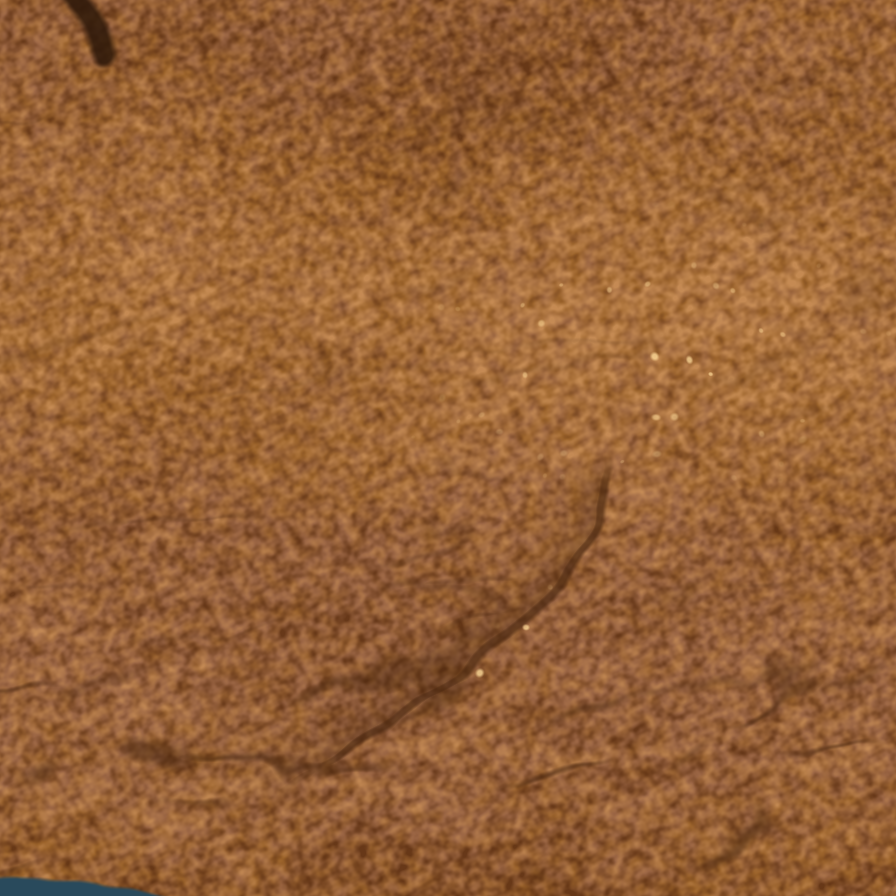
Reproduce this texture procedurally as a three.js fragment shader.

```glsl
#define DARK vec3(0.37, 0.19, 0.07)
#define OCHRE vec3(0.605, 0.385, 0.165)
#define ROSE vec3(0.605, 0.395, 0.265)
#define PALE vec3(0.80, 0.57, 0.35)
#define GLINT vec3(1.0, 0.86, 0.60)
#define BACKDROP vec3(0.16, 0.29, 0.36)
#define GRAIN_SCALE 88.0
#define GRAIN_CONTRAST 0.80
#define FISSURE_DEPTH 0.55

varying vec2 vUv;

float hash(vec2 p) {
  vec3 q = fract(p.xyx * vec3(0.1031, 0.1030, 0.0973));
  q += dot(q, q.yzx + 33.33);
  return fract((q.x + q.y) * q.z);
}

vec2 gradient(vec2 cell) {
  float a = 6.2832 * hash(cell);
  return vec2(cos(a), sin(a));
}

// Gradient noise, centred on zero
float noise(vec2 p) {
  vec2 i = floor(p), f = fract(p);
  vec2 u = f * f * f * (f * (f * 6.0 - 15.0) + 10.0);
  vec2 e = vec2(1.0, 0.0);
  float a = dot(gradient(i), f);
  float b = dot(gradient(i + e.xy), f - e.xy);
  float c = dot(gradient(i + e.yx), f - e.yx);
  float d = dot(gradient(i + e.xx), f - e.xx);
  return mix(mix(a, b, u.x), mix(c, d, u.x), u.y);
}

float fbm(vec2 p) {
  float sum = 0.0, amp = 1.0;
  for (int i = 0; i < 4; i++) {
    sum += amp * noise(p);
    p = mat2(1.6, 1.2, -1.2, 1.6) * p + 17.3;
    amp *= 0.55;
  }
  return sum;
}

float blob(vec2 p, vec2 centre, vec2 size) {
  vec2 d = (p - centre) / size;
  return exp(-dot(d, d));
}

// Signed distance to the large curved crack, positive on its right
float crackSide(vec2 p) {
  float t = clamp((p.y - 0.12) / 0.36, 0.0, 1.0);
  float slope = 1.57 * cos(1.57 * t);
  return (p.x - 0.32 - 0.36 * sin(1.57 * t)) / sqrt(1.0 + slope * slope);
}

// Thin broken lines running across, rising slightly to the right
float fissures(vec2 p) {
  float lines = 0.0;
  for (int i = 0; i < 2; i++) {
    float k = float(i);
    vec2 q = vec2(p.x * 2.6, (p.y - 0.16 * p.x) * (9.0 + 7.0 * k)) + 31.7 * k;
    float ridge = abs(noise(q) + 0.12 * noise(q * vec2(9.0, 3.0)));
    float gaps = smoothstep(0.0, 0.3, noise(p * vec2(5.0, 11.0) + 9.0 + 13.0 * k));
    lines = max(lines, gaps * (1.0 - smoothstep(0.0, 0.085, ridge)));
  }
  return lines;
}

// Small soft sparks scattered one per cell
float glints(vec2 p) {
  vec2 g = p * 42.0, cell = floor(g);
  vec2 centre = 0.3 + 0.4 * vec2(hash(cell + 3.1), hash(cell + 8.7));
  float size = mix(0.12, 0.26, hash(cell + 5.5));
  float spark = 1.0 - smoothstep(0.3 * size, size, length(fract(g) - centre));
  return spark * step(0.86, hash(cell + 1.9));
}

void main() {
  vec2 uv = vUv;
  vec2 warped = uv + 0.012 * vec2(noise(uv * 14.0), noise(uv * 14.0 + 40.0));
  float lower = 1.0 - smoothstep(0.1, 0.5, uv.y);

  // Broad light and shade
  float glow = blob(uv, vec2(0.75, 0.64), vec2(0.42, 0.19));
  float light = 0.42 * glow + 0.20 * blob(uv, vec2(0.05, 0.72), vec2(0.35, 0.2));
  light -= 0.32 * blob(uv, vec2(0.42, 0.92), vec2(0.5, 0.12));
  light -= 0.22 * blob(uv, vec2(0.42, 0.33), vec2(0.32, 0.17));
  light -= 0.28 * (1.0 - smoothstep(0.0, 0.14, uv.y));
  light += 0.22 * fbm(warped * vec2(3.0, 6.0));

  // Mottled grain, wavy layers and streaks
  vec2 slanted = mat2(0.88, -0.48, 0.48, 0.88) * uv * vec2(1.0, 1.12);
  float grain = 1.25 * noise(slanted * GRAIN_SCALE) + 0.75 * noise(uv * GRAIN_SCALE * 0.52 + 7.0);
  grain += 0.55 * noise(slanted.yx * GRAIN_SCALE * 1.7 + 23.0);
  float streaks = noise(vec2(warped.x * 9.0, (warped.y - 0.15 * warped.x) * 46.0));
  float tone = light + GRAIN_CONTRAST * grain + (0.2 + 0.35 * lower) * streaks;

  // Ochre above, rose below and along the top
  float rosy = 0.30 + 0.42 * (1.0 - smoothstep(0.36, 0.56, uv.y + 0.1 * noise(uv * 5.0)));
  rosy += 0.30 * smoothstep(0.8, 0.95, uv.y) - 0.3 * (1.0 - smoothstep(0.0, 0.13, uv.y));
  rosy += 0.9 * noise(uv * GRAIN_SCALE * 0.7 + 61.0) + 0.35 * fbm(uv * 6.0 + 5.0);
  vec3 color = mix(OCHRE, ROSE, clamp(rosy, 0.0, 1.0));
  color = mix(color, PALE, clamp(tone, 0.0, 1.0) * 0.85);
  color = mix(color, DARK, clamp(-tone, 0.0, 1.0) * 0.85);

  // Fissures and the large crack with its shaded left lip
  float side = crackSide(warped + 0.004 * noise(uv * 45.0));
  float reach = smoothstep(0.10, 0.17, uv.y) * (1.0 - smoothstep(0.45, 0.50, uv.y));
  float crack = 1.0 - smoothstep(0.002, 0.008, abs(side));
  float lip = exp(-max(-side, 0.0) * 45.0) * (1.0 - smoothstep(-0.002, 0.004, side));
  float cut = FISSURE_DEPTH * fissures(warped) * (0.25 + 0.75 * lower);
  cut = max(cut, reach * max(0.65 * crack, 0.42 * lip));
  color = mix(color, DARK * 0.72, cut);

  // Sparks near the bright patch and on the crack edge
  float sparkle = max(blob(uv, vec2(0.72, 0.60), vec2(0.2, 0.11)), reach * blob(vec2(side, 0.0), vec2(0.012, 0.0), vec2(0.015, 1.0)));
  color = mix(color, GLINT, 0.8 * glints(warped) * sparkle);

  // Dark twig at the top and a sliver of backdrop at the bottom
  vec2 twig = warped - vec2(0.115, 0.94);
  float along = clamp(dot(twig, vec2(-0.45, 0.89)), 0.0, 0.12);
  float twigGap = length(twig - along * vec2(-0.45, 0.89));
  color = mix(color, DARK * 0.45, 0.85 * (1.0 - smoothstep(0.007, 0.017, twigGap)));
  float rim = 0.02 - 0.6 * uv.x * uv.x + 0.003 * noise(uv * 30.0);
  color = mix(color, BACKDROP, 1.0 - smoothstep(-0.003, 0.003, uv.y - rim));

  gl_FragColor = vec4(color, 1.0);
}
```
